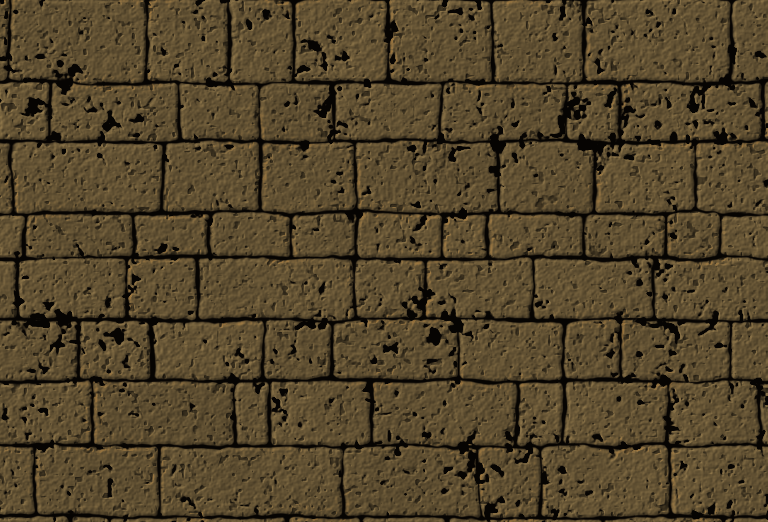
This texture is drawn by a Shadertoy shader. Its source:

```glsl
// Weathered brown masonry: eight uneven courses of rough stone blocks with thin black joints.
// Each course splits into jittered blocks; noise frays the edges and adds grain, pits and chips,
// and a height difference taken toward the light shades the surface.

const float ASPECT = 1.475;               // wall width in wall heights
const int COURSES = 9;                    // the last one is a sliver at the foot
const float COURSE_FOOT[9] = float[9](0.842, 0.729, 0.592, 0.506, 0.387, 0.271, 0.146, 0.010, -0.110);
const float BLOCK_COUNT[9] = float[9](8.0, 8.0, 7.0, 10.0, 7.0, 8.0, 8.0, 6.0, 7.0);
const float BLOCK_SHIFT[9] = float[9](0.34, 0.73, 0.24, 0.60, 0.08, 0.55, 0.13, 0.48, 0.30);
const float WALL_TOP = 1.004;
const float JOINT_JITTER = 0.66;          // in block widths, below one
const float JOINT_HALF = 0.0008;
const float JOINT_FRAY = 0.0050;
const float CORNER_RADIUS = 0.009;
const float BEVEL = 0.009;
const float WOBBLE = 0.0080;
const float CHIP_LEVEL = 0.755;
const float PIT_LEVEL = 0.64;
const float RELIEF = 0.92;
const float LIGHT_STEP = 0.0028;
const vec2 LIGHT_DIR = vec2(-0.82, 0.57);

const vec3 STONE = vec3(0.378, 0.314, 0.197);
const vec3 OCHRE = vec3(0.480, 0.345, 0.165);
const vec3 CREVICE = vec3(0.024, 0.014, 0.007);

struct Surface {
    float height;
    float solid;   // 0 in joints and chips, 1 on stone
    float pit;     // small shadowed hollows
    float edge;    // distance inside the block outline
    float tint;    // random value of the block
};

float hash(vec2 p) {
    vec3 q = fract(p.xyx * vec3(0.1031, 0.1030, 0.0973));
    q += dot(q, q.yzx + 33.33);
    return fract((q.x + q.y) * q.z);
}

float noise(vec2 p) {
    vec2 cell = floor(p), f = fract(p);
    f = f * f * (3.0 - 2.0 * f);
    return mix(mix(hash(cell), hash(cell + vec2(1, 0)), f.x),
               mix(hash(cell + vec2(0, 1)), hash(cell + vec2(1, 1)), f.x), f.y);
}

vec2 noise2(vec2 p) {
    return vec2(noise(p), noise(p + vec2(37.7, 71.3)));
}

// Position of joint k, in block widths
float joint(float k, int course) {
    float id = mod(k, BLOCK_COUNT[course]);
    return k + JOINT_JITTER * (hash(vec2(id + 3.0, float(course) * 7.0 + 5.0)) - 0.5);
}

// Returns the inside distance to the block outline and the block's random value
vec2 block(vec2 p) {
    int course = 0;
    for (int i = 0; i < COURSES - 1; i++)
        if (p.y < COURSE_FOOT[i]) course = i + 1;
    float top = course == 0 ? WALL_TOP : COURSE_FOOT[max(course - 1, 0)];
    float foot = COURSE_FOOT[course];

    float count = BLOCK_COUNT[course];
    float t = p.x / ASPECT * count - BLOCK_SHIFT[course];
    float k = floor(t + 0.5);
    if (t < joint(k, course)) k -= 1.0;
    float left = joint(k, course), right = joint(k + 1.0, course);

    float unit = ASPECT / count;
    float tint = hash(vec2(mod(k, count) + 11.0, float(course) + 41.0));
    vec2 halfSize = 0.5 * vec2((right - left) * unit, top - foot) - JOINT_HALF - 0.0012 * tint;
    vec2 offset = vec2((t - 0.5 * (left + right)) * unit, p.y - 0.5 * (top + foot));
    vec2 q = abs(offset) - halfSize + CORNER_RADIUS;
    float outside = length(max(q, 0.0)) + min(max(q.x, q.y), 0.0) - CORNER_RADIUS;
    return vec2(-outside, tint);
}

Surface wall(vec2 p) {
    vec2 wobble = (noise2(p * 13.0) - 0.5) + 0.45 * (noise2(p * 60.0) - 0.5);
    vec2 b = block(p + WOBBLE * wobble);
    b.x += JOINT_FRAY * (0.6 * noise(p * 24.0 + 31.0) + 0.4 * noise(p * 95.0 + 13.0) - 0.5);

    // Ragged chips, denser in rough patches and along block edges
    vec2 bent = p + 0.012 * noise2(p * 45.0);
    float chip = 0.55 * noise(bent * vec2(56.0, 47.0)) + 0.45 * noise(bent * 108.0 + 9.0);
    chip += 0.14 * (noise(p * 190.0 + 5.0) - 0.5) + 0.26 * (noise(p * 8.0 + 4.0) - 0.5);
    chip += 0.10 * exp(-max(b.x, 0.0) / 0.009);
    float hole = smoothstep(CHIP_LEVEL, CHIP_LEVEL + 0.07, chip);
    float dent = smoothstep(CHIP_LEVEL - 0.14, CHIP_LEVEL + 0.07, chip);

    // Fine pits and grain
    float speck = 0.5 * noise(bent * 92.0 + 47.0) + 0.5 * noise(p * 165.0 + 29.0);
    float pit = smoothstep(PIT_LEVEL, PIT_LEVEL + 0.2, speck);
    float grain = 0.34 * noise(p * 66.0) + 0.46 * noise(p * 128.0 + 17.0) + 0.36 * noise(p * 215.0 + 53.0);
    float height = grain + 0.7 * smoothstep(0.0, BEVEL, b.x) - 0.5 * dent - 0.4 * pit;
    float solid = smoothstep(-0.0005, 0.0032, b.x) * (1.0 - hole);
    return Surface(height, solid, pit, b.x, b.y);
}

void mainImage(out vec4 fragColor, in vec2 fragCoord) {
    vec2 p = fragCoord / iResolution.xy * vec2(ASPECT, 1.0);
    Surface here = wall(p);
    float slope = here.height - wall(p + LIGHT_DIR * LIGHT_STEP).height;

    // Stone tone: block tint, faint stains, relief and shade in pits and beside joints
    float tone = 0.98 + 0.05 * here.tint + 0.08 * (noise(p * 9.0 + 21.0) - 0.5);
    float shade = clamp(1.0 + RELIEF * slope, 0.40, 1.38) * (1.0 - 0.42 * here.pit);
    float occlusion = mix(0.80, 1.0, smoothstep(0.0, 0.007, here.edge));

    // Warm ochre on worn faces turned to the light
    float worn = smoothstep(0.45, 0.75, noise(p * 11.0 + 63.0));
    float warm = worn * clamp(slope * 1.6, 0.0, 1.0) * (1.0 - smoothstep(0.004, 0.030, here.edge));

    vec3 stone = mix(STONE, OCHRE, 0.65 * warm) * tone * shade * occlusion;
    fragColor = vec4(mix(CREVICE, stone, here.solid), 1.0);
}
```
